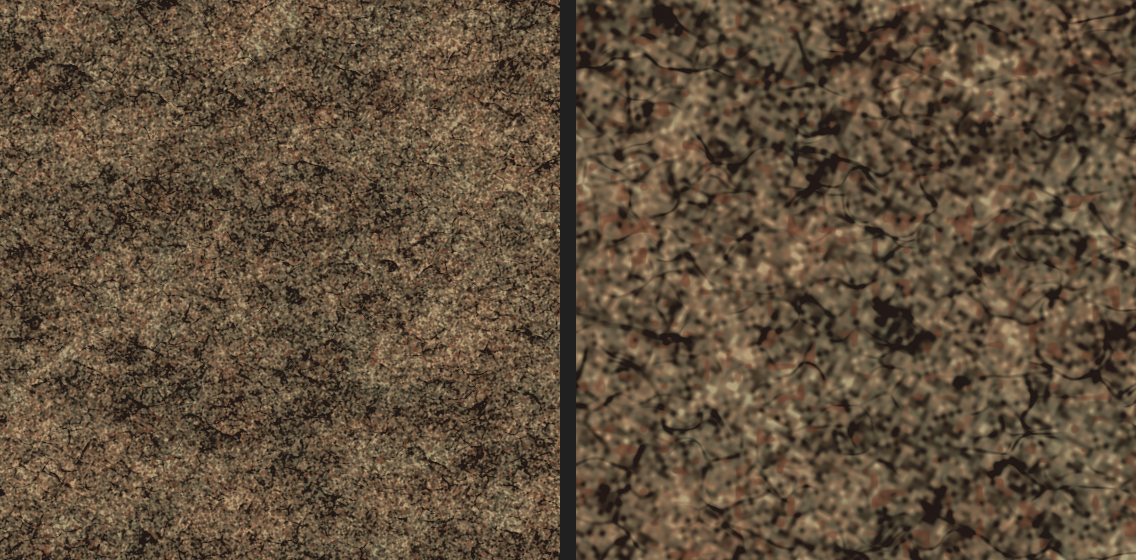
Left, the full canvas; right, a detail of the centre.
Write a three.js fragment shader that draws this texture.

```glsl
// Rough brown rocky earth with fine grit, cracked clods and slanting fissures.
varying vec2 vUv;

#define GRIT_SCALE 290.0
#define CLOD_SCALE 27.0
#define FISSURE_SCALE 10.0
#define BASE_TONE 2.12
#define GRIT_CONTRAST 3.1
#define RELIEF_CONTRAST 2.4
#define CRACK_DEPTH 1.5
#define FISSURE_DEPTH 2.2
#define RUST_AMOUNT 0.5

const vec3 PIT = vec3(0.13, 0.095, 0.085);
const vec3 SOIL = vec3(0.27, 0.22, 0.16);
const vec3 EARTH = vec3(0.40, 0.345, 0.265);
const vec3 CLAY = vec3(0.53, 0.425, 0.32);
const vec3 SAND = vec3(0.66, 0.58, 0.44);
const vec3 RUST = vec3(0.41, 0.21, 0.14);

float hash(vec2 p) {
  vec3 q = fract(p.xyx * 0.1031);
  q += dot(q, q.yzx + 33.33);
  return fract((q.x + q.y) * q.z);
}

vec2 hash2(vec2 p) {
  return vec2(hash(p), hash(p + 57.3));
}

mat2 rotation(float angle) {
  float c = cos(angle), s = sin(angle);
  return mat2(c, s, -s, c);
}

float noise(vec2 p) {
  vec2 i = floor(p), f = fract(p);
  f = f * f * (3.0 - 2.0 * f);
  return mix(mix(hash(i), hash(i + vec2(1.0, 0.0)), f.x),
             mix(hash(i + vec2(0.0, 1.0)), hash(i + 1.0), f.x), f.y);
}

float fbm(vec2 p) {
  float sum = 0.0, amplitude = 0.5;
  for (int i = 0; i < 4; i++) {
    sum += amplitude * noise(p);
    p = rotation(0.6) * p * 2.03 + 11.7;
    amplitude *= 0.55;
  }
  return sum;
}

// Thin lines between irregular cells; width is in canvas units.
float cracks(vec2 p, float scale, float width) {
  p *= scale;
  vec2 cell = floor(p);
  float nearest = 9.0, second = 9.0;
  for (int y = -1; y <= 1; y++) {
    for (int x = -1; x <= 1; x++) {
      vec2 id = cell + vec2(float(x), float(y));
      float d = length(id + hash2(id) - p);
      second = min(second, max(nearest, d));
      nearest = min(nearest, d);
    }
  }
  return 1.0 - smoothstep(0.0, width * scale, second - nearest);
}

// Curved slanting fissures: x is darkness, y is the lit upper lip.
vec2 fissures(vec2 p) {
  p *= FISSURE_SCALE;
  vec2 cell = floor(p), result = vec2(0.0);
  float wobble = noise(p * 6.0) - 0.5;
  for (int y = -1; y <= 1; y++) {
    for (int x = -1; x <= 1; x++) {
      vec2 id = cell + vec2(float(x), float(y));
      vec2 seed = hash2(id + 19.0);
      float slope = (seed.x < 0.7 ? -0.55 : 0.5) + 0.5 * (seed.y - 0.5);
      vec2 d = rotation(-slope) * (p - id - hash2(id + 71.0));
      d.y += 0.14 * wobble + (seed.y - 0.4) * d.x * d.x;
      float reach = mix(0.22, 0.65, hash(id + 5.0));
      float taper = 1.0 - smoothstep(0.2, 1.0, abs(d.x) / reach);
      float line = 1.0 - smoothstep(0.008, 0.036, abs(d.y));
      float below = smoothstep(-0.02, 0.02, -d.y) * exp(-9.0 * abs(d.y));
      float above = smoothstep(0.01, 0.05, d.y) * exp(-8.0 * abs(d.y));
      float strength = taper * mix(0.3, 1.0, hash(id + 37.0));
      result = max(result, strength * vec2(max(line, 0.55 * below), above));
    }
  }
  return result;
}

vec3 earthRamp(float tone) {
  vec3 color = mix(PIT, SOIL, clamp(tone, 0.0, 1.0));
  color = mix(color, EARTH, clamp(tone - 1.0, 0.0, 1.0));
  color = mix(color, CLAY, clamp(tone - 2.0, 0.0, 1.0));
  return mix(color, SAND, clamp(tone - 3.0, 0.0, 1.3));
}

void main() {
  vec2 p = vUv + 0.37;
  vec2 warp = vec2(noise(p * 70.0), noise(p * 70.0 + 43.0)) - 0.5;
  vec2 ground = (p + 0.012 * warp) * vec2(0.85, 1.2);

  // Grit and broad relief lit from the upper left
  vec2 gritPoint = rotation(0.5) * p * GRIT_SCALE;
  float grit = noise(gritPoint) - 0.5 + 0.6 * (noise(gritPoint * 0.53 + 9.0) - 0.5);
  float slope = fbm(ground * 24.0) - fbm(ground * 24.0 + vec2(-0.25, 0.4));
  float mottle = fbm(ground * 9.0 + 31.0) - 0.46;

  // Cracks fade in and out over the surface
  float broken = smoothstep(0.3, 0.7, noise(p * 38.0 + 17.0));
  float fine = smoothstep(0.35, 0.75, noise(p * 55.0 + 83.0));
  float crack = broken * cracks(ground, CLOD_SCALE, 0.0048)
              + 0.75 * fine * cracks(ground + 3.1, CLOD_SCALE * 2.2, 0.0045);
  vec2 fissure = fissures(p);
  float patchy = 0.5 + noise(p * 90.0 + 7.0);

  float tone = BASE_TONE + GRIT_CONTRAST * grit
             + RELIEF_CONTRAST * (0.8 * slope + mottle)
             - CRACK_DEPTH * crack
             + patchy * (0.8 * fissure.y - FISSURE_DEPTH * fissure.x);
  vec3 color = earthRamp(tone);

  // Rust flecks and a slight drift between olive and reddish soil
  float hue = noise(p * 18.0 + 61.0) - 0.5 + noise(p * 210.0 + 29.0) - 0.5;
  color *= 1.0 + hue * vec3(0.07, -0.04, -0.06);
  float fleck = smoothstep(0.72, 0.9, noise(p * 160.0 + 101.0));
  color = mix(color, RUST, RUST_AMOUNT * fleck * smoothstep(0.3, 1.2, tone));
  gl_FragColor = vec4(color, 1.0);
}
```
